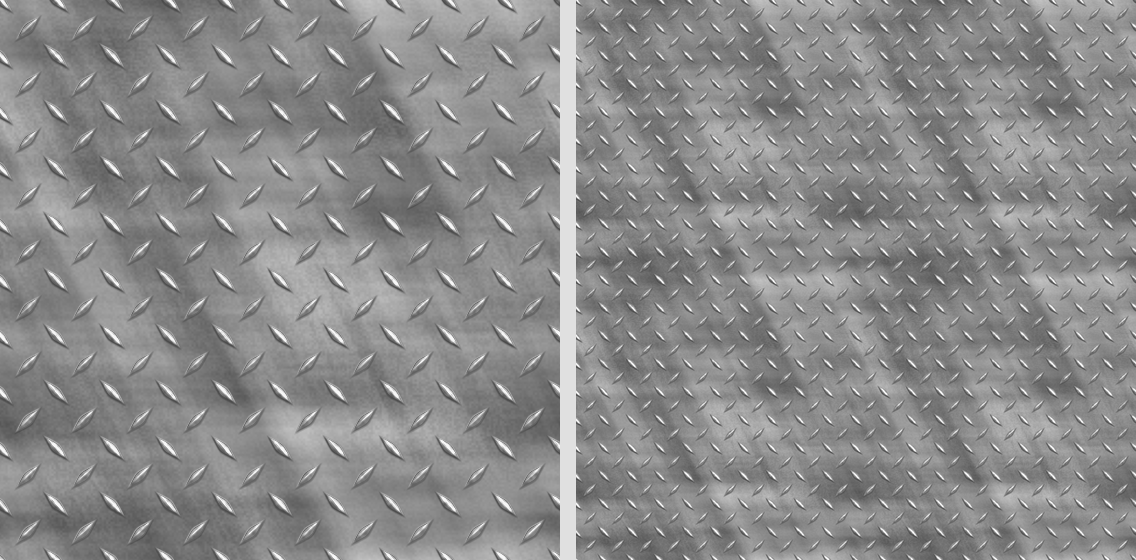
Left, the tile; right, the same tile 2 across and 2 down.
Reproduce this texture procedurally as a Shadertoy shader.

```glsl
// Brushed steel tread plate: 10 by 10 cells of raised lozenges in alternating diagonals.

float hash(vec2 p) {
    return fract(sin(dot(p, vec2(127.1, 311.7))) * 43758.5453);
}

// Value noise that wraps every unit of uv; freq must be whole numbers.
float noise(vec2 uv, vec2 freq, float seed) {
    vec2 p = uv * freq, i = floor(p), f = fract(p);
    f = f * f * (3.0 - 2.0 * f);
    vec2 lo = mod(i, freq) + seed, hi = mod(i + 1.0, freq) + seed;
    return mix(mix(hash(lo), hash(vec2(hi.x, lo.y)), f.x),
               mix(hash(vec2(lo.x, hi.y)), hash(hi), f.x), f.y);
}

// Cloudy sheen with steep slanted and level brush marks.
float brushedSteel(vec2 uv) {
    // Whole-number shear keeps the slanted marks seamless.
    vec2 slant = vec2(2.0 * uv.x + uv.y, uv.x + uv.y);
    float tone = 0.562;
    // Broad sheen
    tone += 0.17 * (noise(slant, vec2(6, 3), 3.0) - 0.5);
    tone += 0.13 * (noise(uv, vec2(6, 6), 23.0) - 0.5);
    // Level bands, from wide to hairline
    tone += 0.16 * (noise(uv, vec2(3, 13), 37.0) - 0.5);
    tone += 0.10 * (noise(uv, vec2(4, 31), 41.0) - 0.5);
    tone += 0.04 * (noise(uv, vec2(7, 90), 47.0) - 0.5);
    // Slanted marks that fade in and out
    float fade = noise(uv, vec2(7, 9), 59.0);
    tone += 0.08 * (noise(slant, vec2(19, 4), 11.0) - 0.5);
    tone += 0.05 * fade * (noise(slant, vec2(70, 9), 53.0) - 0.5);
    // Speckle
    tone += 0.05 * (noise(uv, vec2(256, 256), 67.0) - 0.5) * (0.5 + fade);
    return tone;
}

// Signed distance to a lozenge with softened corners; x runs along it, y across.
float lozenge(vec2 p) {
    const vec2 size = vec2(0.36, 0.112);
    vec2 q = sqrt(p * p + vec2(0.003, 0.0003));
    return (dot(q, size.yx) - size.x * size.y) / length(size);
}

// Lays one lozenge per cell over the tone; lean is 1 for rising, -1 for falling.
float addTread(float tone, vec2 grid, float lean, float grain, float px) {
    vec2 id = mod(floor(grid), 10.0);
    vec2 p = fract(grid) - 0.5;
    mat2 toLocal = mat2(1.0, -lean, lean, 1.0) * 0.70711;
    vec2 q = toLocal * p;
    float d = lozenge(q);
    float falling = step(lean, 0.0);
    float wear = hash(id + 5.0 * lean);

    // Thin contact shadow on the plate
    float shade = lozenge(toLocal * (p + vec2(-0.004, 0.014)));
    tone *= 1.0 - 0.22 * smoothstep(0.022, -0.01, shade);

    // Upper and lower facets either side of the ridge
    float upper = smoothstep(-0.018, 0.012, q.y + 0.012 * sin(q.x * 14.0));
    float metal = mix(mix(0.49, 0.40, falling), mix(0.60, 0.66, falling), upper);
    metal += (0.5 - falling) * 0.5 * q.x + 0.16 * (grain - 0.5);

    // Polished ridge, split into slivers by scratches along the lozenge
    float taper = 1.0 - smoothstep(0.10, 0.27, abs(q.x - mix(0.08, 0.0, falling)));
    float ridge = exp(-pow((q.y - 0.010) / mix(0.017, 0.032, falling), 2.0));
    float sliver = 0.5 + 0.5 * sin(q.y * 190.0 + q.x * 22.0 + 6.0 * wear);
    float polish = mix(0.33, 0.50, falling) * (0.8 + 0.3 * wear);
    metal += polish * ridge * taper * (0.55 + 0.4 * grain + 0.35 * sliver);

    // Dark crease inside the lower edge, pale rim around the upper one
    float edge = smoothstep(-0.030, -0.012, d);
    float rim = mix(mix(0.38, 0.28, falling), 0.64, smoothstep(-0.025, 0.02, q.y));
    metal = mix(metal, rim, 0.8 * edge);
    metal -= 0.17 * smoothstep(0.013, 0.0, abs(d + 0.024)) * smoothstep(-0.01, 0.03, q.y);

    return mix(tone, clamp(metal, 0.2, 0.97), smoothstep(px, -px, d));
}

void mainImage(out vec4 fragColor, in vec2 fragCoord) {
    vec2 uv = fragCoord / iResolution.xy;
    vec2 grid = uv * 10.0;
    float px = 7.0 / iResolution.y;
    float grain = noise(uv, vec2(170, 170), 79.0);

    float tone = brushedSteel(uv);
    tone = addTread(tone, grid, 1.0, grain, px);         // rising, at cell centres
    tone = addTread(tone, grid + 0.5, -1.0, grain, px);  // falling, at cell corners

    fragColor = vec4(vec3(tone), 1.0);
}
```
